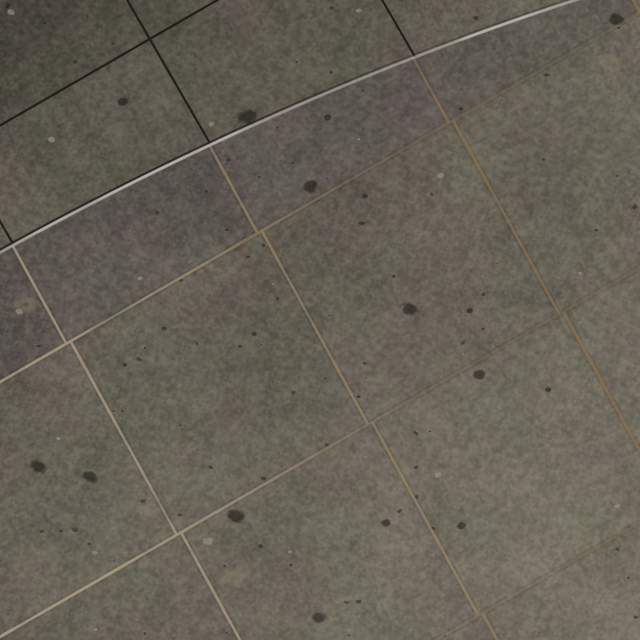
Reproduce this texture procedurally as a WebGL 1 fragment shader.

```glsl
precision highp float;
// Worn stone paving: slanted square slabs with pale grout, cut by a curved seam from dark-jointed slabs.
uniform vec2 u_resolution;

#define TILE 0.345          // slab side
#define ANGLE 0.5236        // slant of the rows
#define STAGGER 0.022       // sideways step between rows, in slabs
#define GROUT 0.0021        // half width of pale grout
#define DARK_JOINT 0.0017   // half width of dark joints
#define GRAIN 0.13          // strength of the stone grain
#define LOWER_ORIGIN vec2(0.107, 0.465)
#define UPPER_ORIGIN vec2(0.234, 0.939)
#define STONE_TINT vec3(1.0, 0.95, 0.84)
#define CREAM vec3(0.67, 0.61, 0.52)
#define TAN vec3(0.53, 0.43, 0.31)
#define SEAM_COLOR vec3(0.71, 0.68, 0.66)

float hash(vec2 p) {
  return fract(sin(dot(p, vec2(127.1, 311.7))) * 43758.547);
}

float noise(vec2 p) {
  vec2 i = floor(p), f = fract(p);
  f = f * f * (3.0 - 2.0 * f);
  return mix(mix(hash(i), hash(i + vec2(1.0, 0.0)), f.x),
             mix(hash(i + vec2(0.0, 1.0)), hash(i + 1.0), f.x), f.y);
}

float fbm(vec2 p) {
  float sum = 0.0, amp = 0.5;
  for (int i = 0; i < 4; i++) {
    sum += amp * noise(p);
    p = p * 2.03 + 17.3;
    amp *= 0.5;
  }
  return sum / 0.9375;
}

// Antialiased stroke of half width w at distance d
float stroke(float d, float w) {
  float px = 1.0 / u_resolution.y;
  return 1.0 - smoothstep(w - px, w + px, abs(d));
}

// Ragged blots, at most one per grid cell; size is in cells
float blots(vec2 p, float cells, float chance, float size, float seed) {
  vec2 q = p * cells, cell = floor(q);
  vec2 center = 0.25 + 0.5 * vec2(hash(cell + seed), hash(cell + seed + 7.0));
  float r = size * (0.4 + hash(cell + seed + 13.0));
  float d = length((fract(q) - center) * vec2(1.0, 1.35));
  d += r * 1.5 * (fbm(q * 5.0) - 0.5);
  return step(hash(cell + seed + 21.0), chance) * (1.0 - smoothstep(0.45 * r, r, d));
}

void main() {
  vec2 p = gl_FragCoord.xy / u_resolution;

  // Curved seam: positive distance lies above it
  float slope = 0.5535 - 0.255 * p.x;
  float seam = p.y - (0.6055 + 0.5535 * p.x - 0.1275 * p.x * p.x);
  seam /= sqrt(1.0 + slope * slope);
  float upper = step(0.0, seam);

  // Slanted slab grid; rows count downward
  vec2 rel = p - mix(LOWER_ORIGIN, UPPER_ORIGIN, upper);
  float c = cos(ANGLE), s = sin(ANGLE);
  vec2 t = vec2(c * rel.x + s * rel.y, s * rel.x - c * rel.y) / TILE;
  t.x += STAGGER * (fract(t.y) - 0.5) * (1.0 - upper);
  vec2 id = floor(t);
  vec2 joint = (fract(t + 0.5) - 0.5) * TILE;

  // Stone tone: broad light, slab variation, mottling and grain
  float light = 0.45 * p.x + 0.55 * (1.0 - p.y);
  float tone = 0.342 + 0.13 * light;
  tone -= 0.055 * (1.0 - smoothstep(0.0, 0.4, length(p - vec2(0.0, 1.0))));
  tone += 0.022 * (hash(id + 31.0 * upper) - 0.5);
  float cutRow = (1.0 - upper) * (1.0 - step(0.0, t.y));
  tone -= 0.025 * cutRow;
  tone += 0.07 * (fbm(p * 7.0) - 0.5) + 0.05 * (fbm(p * 28.0) - 0.5);
  vec2 weave = vec2(p.x + 0.5 * p.y, p.y - 0.5 * p.x);
  tone += GRAIN * (0.55 * noise(weave * 210.0) + 0.45 * noise(p * 118.0) - 0.5);
  vec3 color = tone * STONE_TINT;
  float hue = fbm(p * 11.0 + 40.0) - 0.5 + 0.5 * (noise(p * 150.0 + 9.0) - 0.5);
  color += hue * vec3(0.018, -0.012, 0.02) + cutRow * vec3(0.0, -0.004, 0.01);

  // Stains, specks and pale chips
  color *= 1.0 - 0.42 * blots(p, 9.0, 0.2, 0.12, 3.0);
  color *= 1.0 - 0.35 * blots(p, 38.0, 0.05, 0.16, 51.0);
  color = mix(color, vec3(0.60, 0.57, 0.50), 0.65 * blots(p, 17.0, 0.07, 0.11, 88.0));
  color = mix(color, vec3(0.54, 0.50, 0.41), 0.4 * blots(p, 7.0, 0.1, 0.13, 120.0));

  // Pale grout, browner and fainter toward the upper right
  float wear = fbm(p * 16.0 + 5.0);
  float width = GROUT * (0.55 + 0.8 * wear);
  float patchy = smoothstep(0.15, 0.6, wear);
  float rowFade = mix(0.9, 0.36, smoothstep(0.2, 0.75, p.x));
  float columns = stroke(joint.x, width) * mix(0.5, 0.85, patchy);
  float rows = stroke(joint.y, width) * rowFade * mix(0.55, 1.0, patchy);
  float brown = smoothstep(0.3, 1.2, p.x + 0.6 * p.y + 0.7 * (wear - 0.5));
  vec3 groutColor = mix(CREAM, TAN, brown);
  float soil = stroke(min(abs(joint.x), abs(joint.y)), 0.005);
  color *= 1.0 - 0.08 * soil * (1.0 - upper);
  color = mix(color, groutColor, max(columns, rows) * (1.0 - upper));

  // Dark open joints above the seam
  float gap = max(stroke(joint.x, DARK_JOINT), stroke(joint.y, DARK_JOINT));
  color = mix(color, vec3(0.08, 0.075, 0.06), 0.88 * gap * upper);

  // Seam: bright strip with a shadowed edge
  float shadow = stroke(seam - 0.0035, 0.002) * mix(0.9, 0.35, smoothstep(0.2, 0.7, p.x));
  color = mix(color, vec3(0.12, 0.11, 0.10), shadow);
  float shine = mix(0.65, 1.0, smoothstep(0.3, 0.65, fbm(p * 9.0 + 70.0)));
  color = mix(color, SEAM_COLOR, shine * stroke(seam, 0.0023));

  gl_FragColor = vec4(color, 1.0);
}
```
